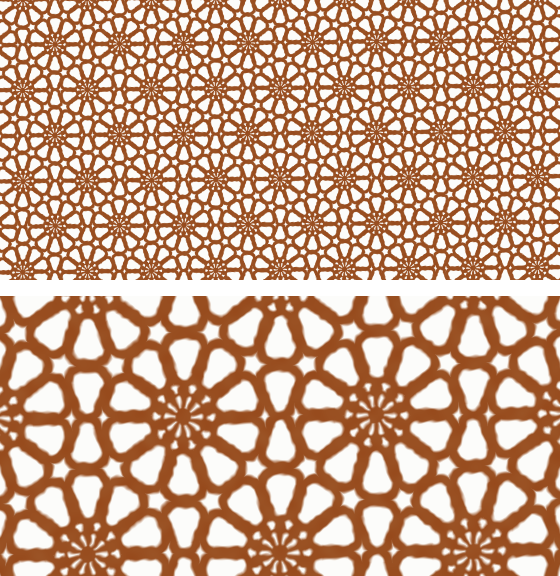
Top: the whole. Bottom: its middle third, enlarged.
This pattern is drawn by a Shadertoy shader. Its source:

```glsl
// A pierced brown lattice of ten-petalled rosettes on a rhombic grid, over white.
// Petals are tapered drops folded around each centre; a band of fixed width
// outlines them, so the star-shaped openings are what the bands leave free.

const float TAU = 6.2831853;
const float SECTOR = TAU / 10.0;
const float UNITS = 384.0;              // drawing units per canvas height
const vec2 CELL = vec2(88.2, 121.4);    // one centre at the corner, one in the middle
const float STRETCH = 1.027;            // slight vertical elongation
const float TILT = 0.009;               // rows climb gently to the right
const vec2 ANCHOR = vec2(428.3, 201.5); // position of one rosette centre
const float BAND = 4.3;                 // width of the outline around a petal
const float NECK = 14.3;                // shift of the loose petals from their apex

const vec3 PAPER = vec3(0.99, 0.99, 0.98);
const vec3 BROWN = vec3(0.59, 0.29, 0.11);
const vec3 LIGHT_BROWN = vec3(0.61, 0.335, 0.155);

// Offset to the nearest point of a rectangular grid.
vec2 repeatCell(vec2 p, vec2 size) {
    return p - size * floor(p / size + 0.5);
}

// Folds the plane into one of ten sectors, centred on the y axis.
vec2 foldSectors(vec2 p, float turn) {
    float a = atan(p.x, p.y) + turn;
    a -= SECTOR * floor(a / SECTOR + 0.5);
    return length(p) * vec2(sin(a), cos(a));
}

// Drop along y: radius grows from start to end, with a flattened far end.
float taperedDrop(vec2 p, vec2 span, vec2 radius, float flatWidth) {
    float t = clamp((p.y - span.x) / (span.y - span.x), 0.0, 1.0);
    vec2 q = vec2(max(abs(p.x) - flatWidth * t, 0.0), p.y - mix(span.x, span.y, t));
    return length(q) - mix(radius.x, radius.y, t);
}

float petal(vec2 p) {
    return taperedDrop(p, vec2(19.3, 30.1), vec2(3.0, 4.4), 2.5);
}

// Small slivers and beads pierced in the hub.
float hubOpenings(vec2 p) {
    vec2 q = foldSectors(p, 0.5 * SECTOR);
    float sliver = taperedDrop(q, vec2(4.2, 8.0), vec2(0.4, 1.0), 0.0);
    float bead = taperedDrop(q, vec2(11.6, 13.1), vec2(0.8, 1.3), 0.3);
    return min(sliver, bead);
}

// Layered sines for hand-cut unevenness.
vec2 wobble(vec2 p, float frequency) {
    vec2 a = sin(p.yx * frequency + 1.7 * sin(p * frequency * 0.63));
    vec2 b = sin((p + p.yx * vec2(0.6, -0.7)) * frequency * 1.9 + 2.1);
    return a + 0.5 * b;
}

// Signed distance to the openings, negative where the white shows.
float openings(vec2 p) {
    float petals = 1e3;
    float hub = 1e3;
    float details = 1e3;
    for (int i = 0; i < 2; i++) {
        vec2 shifted = p - 0.5 * CELL * float(i);
        vec2 centre = repeatCell(shifted, CELL);
        vec2 gap = repeatCell(shifted - vec2(0.5 * CELL.x, 0.0), CELL);
        petals = min(petals, petal(foldSectors(centre, 0.0)));
        petals = min(petals, petal(vec2(gap.x, abs(gap.y) + NECK)));
        hub = min(hub, length(centre) - 15.0);
        details = min(details, hubOpenings(centre));
    }
    float stars = max(BAND - petals, -hub);
    return min(min(petals, stars), details);
}

void mainImage(out vec4 fragColor, in vec2 fragCoord) {
    vec2 canvas = fragCoord / iResolution.y * UNITS;
    vec2 p = canvas - ANCHOR;
    p.y = (p.y - TILT * p.x) / STRETCH;

    // Uneven cutting: a slow drift and a fine ragged edge.
    p += 0.3 * wobble(canvas, 0.071) + 0.22 * wobble(canvas, 0.83);

    float softness = max(0.9, 0.75 * UNITS / iResolution.y);
    float solid = smoothstep(-softness, softness, openings(p));

    // Faint mottling of the brown.
    float tone = 0.4 + 0.25 * dot(wobble(canvas, 0.37), vec2(0.6, 0.6));
    vec3 brown = mix(BROWN, LIGHT_BROWN, clamp(tone, 0.0, 1.0));
    fragColor = vec4(mix(PAPER, brown, solid), 1.0);
}
```
